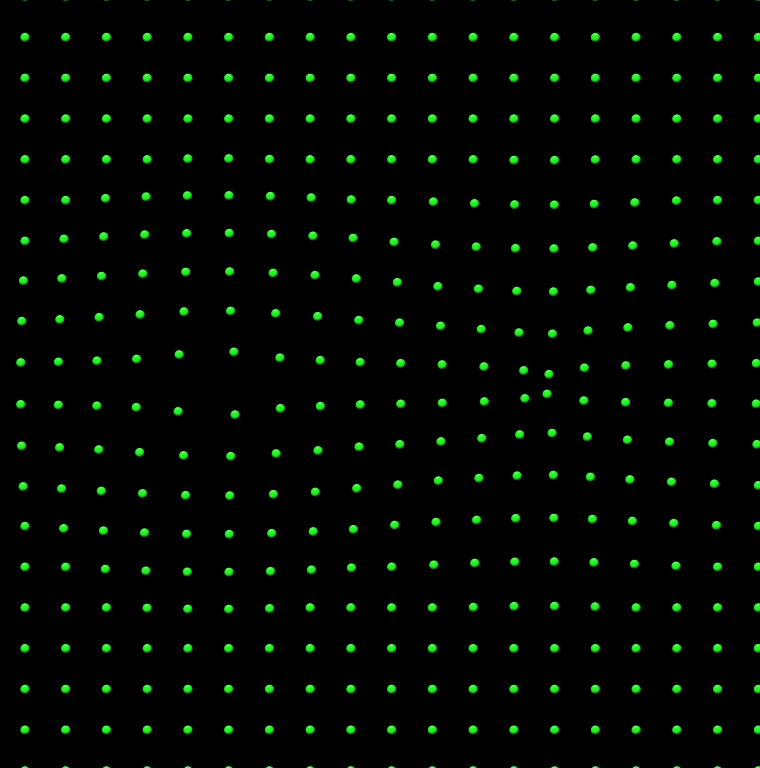
A Shadertoy shader for this pattern:

```glsl
// A lattice of small glossy green beads on black, bent by two fields:
// one on the left pushes beads away, one on the right pulls them in.
// Each pixel checks its 3x3 nearest lattice beads and shades them as spheres.

const float SPACING = 0.05305;
const vec2 LATTICE_ORIGIN = vec2(0.0326, 0.5 + 0.5 * SPACING);
const float BEAD_RADIUS = 0.0064;

const vec2 PUSH_CENTER = vec2(0.2813, 0.4967);
const vec2 PULL_CENTER = vec2(0.7077, 0.4948);
const float FIELD_REACH = 0.307;
const float FIELD_STRENGTH = 0.0164;

const vec3 BEAD_GREEN = vec3(0.14, 0.96, 0.14);
const vec3 GLOSS = vec3(0.80, 0.90, 0.82);

vec2 safeNormalize(vec2 v) {
    return v / max(length(v), 1e-6);
}

// Radial shift that fades to zero at the reach; stretch biases its direction.
vec2 radialField(vec2 p, vec2 center, float strength, float reach, float stretch) {
    vec2 away = p - center;
    float falloff = max(0.0, 1.0 - dot(away, away) / (reach * reach));
    return strength * falloff * safeNormalize(away * vec2(1.0, stretch));
}

// Joins the fields: summed direction, root-sum-square magnitude.
vec2 displace(vec2 p) {
    vec2 push = radialField(p, PUSH_CENTER, FIELD_STRENGTH, FIELD_REACH, 1.2);
    vec2 pull = radialField(p, PULL_CENTER, -FIELD_STRENGTH, FIELD_REACH, 0.9);
    float magnitude = sqrt(dot(push, push) + dot(pull, pull));
    return p + safeNormalize(push + pull) * magnitude;
}

// Lit sphere colour at an offset given in bead radii.
vec3 shadeBead(vec2 offset) {
    float height = sqrt(max(0.0, 1.0 - dot(offset, offset)));
    vec3 normal = normalize(vec3(offset, height));
    float diffuse = max(0.0, dot(normal, normalize(vec3(-0.1, 0.4, 0.8))));
    float gloss = pow(max(0.0, dot(normal, normalize(vec3(-0.15, 0.75, 0.6)))), 10.0);
    vec3 color = BEAD_GREEN * smoothstep(-0.15, 0.85, diffuse);
    return mix(color, GLOSS, 0.5 * gloss);
}

void mainImage(out vec4 fragColor, in vec2 fragCoord) {
    vec2 p = fragCoord / iResolution.y;
    float pixel = 1.0 / iResolution.y;
    vec2 nearest = floor((p - LATTICE_ORIGIN) / SPACING + 0.5);
    vec3 color = vec3(0.0);

    // Neighbouring beads may be shifted into this cell.
    for (int j = -1; j <= 1; j++) {
        for (int i = -1; i <= 1; i++) {
            vec2 cell = nearest + vec2(float(i), float(j));
            vec2 bead = displace(LATTICE_ORIGIN + cell * SPACING);
            vec2 offset = p - bead;
            float edge = length(offset) - BEAD_RADIUS;
            float coverage = 1.0 - smoothstep(-0.7 * pixel, 0.7 * pixel, edge);
            color = mix(color, shadeBead(offset / BEAD_RADIUS), coverage);
        }
    }
    fragColor = vec4(color, 1.0);
}
```
